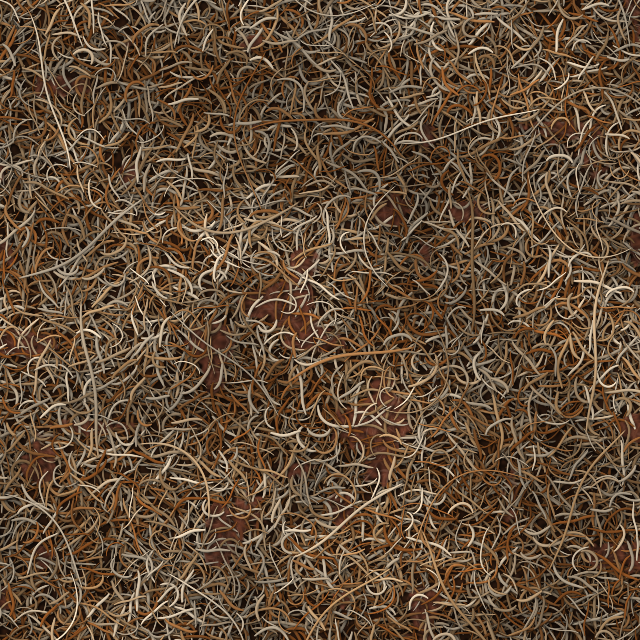
Reproduce this texture procedurally as a three.js fragment shader.

```glsl
// Draws a dense mat of tangled, curling coconut fibres with dark gaps between them.

varying vec2 vUv;

const int   LAYERS       = 24;      // stacked sheets of fibres, topmost first
const int   FLAKE_LAYER  = 8;       // sheet on which the bark flakes lie
const float CELL_MIN     = 0.041;   // spacing of the shortest fibres
const float CELL_MAX     = 0.090;   // spacing of the common long fibres
const float CELL_STRAND  = 0.20;    // spacing of the rare long strands
const float JITTER       = 0.56;    // scatter of the fibres, in cells
const float WAVE         = 0.028;   // waviness of the fibres, in cells
const float CURL_MAX     = 2.8;     // strongest bend, per cell
const float THIN         = 0.0011;  // half widths of the fibres
const float THICK        = 0.0026;
const float EDGE         = 0.0007;  // softness of the fibre edges
const float SHADOW_REACH = 0.0052;
const float SHADOW_SHIFT = 0.0014;
const float SHADOW_DEPTH = 0.24;
const float HIDDEN       = 0.04;    // light share below which sheets are skipped
const vec2  LIGHT        = vec2(-0.55, 0.83);

const vec3 GAP   = vec3(0.14, 0.08, 0.047);
const vec3 FLAKE = vec3(0.33, 0.18, 0.13);
const vec3 RUST  = vec3(0.57, 0.33, 0.145);
const vec3 TAN   = vec3(0.65, 0.51, 0.35);
const vec3 PALE  = vec3(0.79, 0.72, 0.62);

vec4 hash4(vec3 p) {
  vec4 q = fract(p.xyzx * vec4(0.1031, 0.1030, 0.0973, 0.1099));
  q += dot(q, q.wzxy + 33.33);
  return fract((q.xxyz + q.yzzw) * q.zywx);
}

// Four independent smooth noises at once
vec4 noise4(vec2 p) {
  vec2 i = floor(p);
  vec2 f = fract(p);
  f = f * f * (3.0 - 2.0 * f);
  vec4 low  = mix(hash4(vec3(i, 3.0)), hash4(vec3(i + vec2(1.0, 0.0), 3.0)), f.x);
  vec4 high = mix(hash4(vec3(i + vec2(0.0, 1.0), 3.0)), hash4(vec3(i + 1.0, 3.0)), f.x);
  return mix(low, high, f.y);
}

vec3 fibreColor(float pick, float height, float rustiness) {
  float tone = clamp(pick + 0.22 * height - 0.30 * rustiness, 0.0, 1.0);
  vec3 color = mix(RUST, TAN, smoothstep(0.08, 0.45, tone));
  return mix(color, PALE, smoothstep(0.40, 0.90, tone));
}

// Slips one curved fibre under what is laid so far: rgb is colour, a is light left.
void addFibre(inout vec4 mat_, vec2 grid, vec2 id, vec2 light, float cell,
              float layer, float height, float rustiness) {
  vec4 form = hash4(vec3(id, layer + 11.0));
  vec2 p = (grid - id - JITTER * (form.xy - 0.5)) * cell;
  if (dot(p, p) > 0.64 * cell * cell) return;

  // Arc through the origin, measured along and across
  vec2 dir = normalize(form.zw - 0.4999);
  p = vec2(dot(p, dir), dir.x * p.y - dir.y * p.x);
  float curl = fract(37.0 * form.x + 19.0 * form.y);
  float radius = cell / mix(0.12, CURL_MAX, curl * curl);
  vec2 fromCentre = p - vec2(0.0, radius);
  float reach = length(fromCentre);
  float across = reach - radius;
  if (abs(across) > THICK + SHADOW_REACH + SHADOW_SHIFT + WAVE * cell) return;

  vec4 look = hash4(vec3(id, layer + 83.0));
  float halfLength = mix(0.46, 0.71, look.y);
  float along = radius * atan(p.x, radius - p.y) / cell;
  if (abs(along) > halfLength) return;
  across += WAVE * cell * sin(6.0 * along + 6.2832 * look.x);
  float ends = smoothstep(halfLength, halfLength - 0.05, abs(along));
  float width = mix(THIN, THICK, look.z);
  width *= mix(0.6, 1.0, smoothstep(halfLength, 0.5 * halfLength, abs(along)));

  // Rounded shading, lit from the upper left
  light = vec2(dot(light, dir), dir.x * light.y - dir.y * light.x);
  float facing = dot(fromCentre / max(reach, 0.0001), light);
  float side = clamp(across / width, -1.0, 1.0);
  float lit = 1.04 + 0.26 * side * facing - 0.30 * side * side;
  lit *= mix(0.80, 1.14, fract(look.w * 7.31)) * mix(0.55, 1.0, height);
  float cover = ends * (1.0 - smoothstep(width - EDGE, width + EDGE, abs(across)));
  mat_.rgb += mat_.a * cover * lit * fibreColor(look.w, height, rustiness);

  // Shadow on everything deeper
  float shade = 1.0 - smoothstep(0.0, width + SHADOW_REACH, abs(across + SHADOW_SHIFT * facing));
  mat_.a *= (1.0 - cover) * (1.0 - SHADOW_DEPTH * shade * ends);
}

void main() {
  vec4 broad = noise4(vUv * 8.0);
  float grain = noise4(vUv * 140.0).x;
  float flakeNoise = noise4(vUv * 15.0 + 50.0).y;
  float flake = 0.85 * smoothstep(0.80, 0.86, flakeNoise + 0.08 * (grain - 0.5));
  float roughness = mix(0.6, 1.4, grain);
  vec4 mat_ = vec4(0.0, 0.0, 0.0, 1.0);

  for (int i = 0; i < LAYERS; i++) {
    if (mat_.a < HIDDEN) break;
    float layer = float(i);
    float height = 1.0 - layer / float(LAYERS);
    if (i == FLAKE_LAYER) {
      mat_.rgb += mat_.a * flake * FLAKE * roughness;
      mat_.a *= 1.0 - flake;
    }

    // Each sheet has its own grid, turned and shifted
    vec4 sheet = hash4(vec3(layer, 17.0, 41.0));
    float cell = mix(CELL_MIN, CELL_MAX, sheet.x * sheet.x);
    if (mod(layer, 8.0) < 0.5) cell = CELL_STRAND;
    vec2 axis = vec2(cos(2.4 * layer), sin(2.4 * layer));
    mat2 turn = mat2(axis.x, -axis.y, axis.y, axis.x);
    vec2 grid = turn * vUv / cell + 40.0 * sheet.yz;
    vec2 light = turn * LIGHT;
    for (int k = 0; k < 4; k++) {
      vec2 corner = vec2(mod(float(k), 2.0), floor(float(k) * 0.5));
      addFibre(mat_, grid, floor(grid) + corner, light, cell, layer, height, broad.x);
    }
  }

  // Gaps, then broad hollows and rises in the mat
  vec3 color = mat_.rgb + mat_.a * GAP * roughness;
  gl_FragColor = vec4(color * mix(0.84, 1.16, broad.z), 1.0);
}
```
